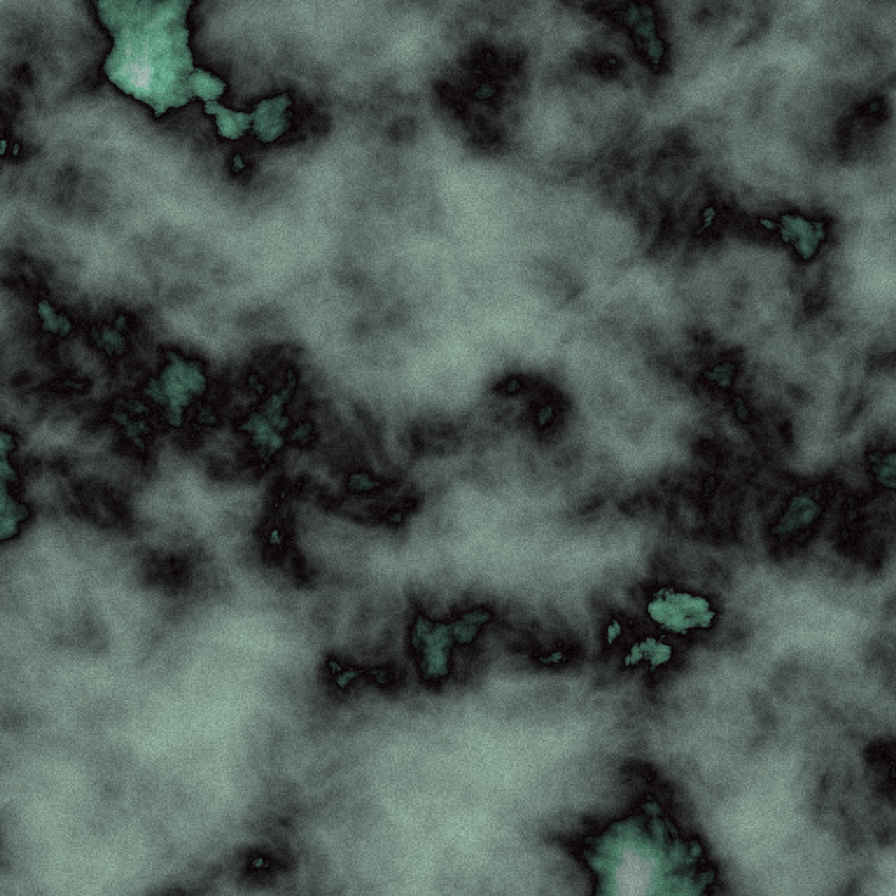
Write a WebGL 2 fragment shader that draws this texture.

```glsl
#version 300 es
precision highp float;

uniform vec2 u_resolution;
out vec4 fragColor;

float hash(vec2 cell) {
    uvec2 q = uvec2(ivec2(cell)) * uvec2(1597334673u, 3812015801u);
    uint n = (q.x ^ q.y) * 1597334673u;
    n = (n ^ (n >> 15)) * 2246822519u;
    n ^= n >> 13;
    return float(n >> 8) / 16777216.0;
}

float cornerSlope(vec2 cell, vec2 offset) {
    float angle = 6.28318 * hash(cell);
    return dot(vec2(cos(angle), sin(angle)), offset);
}

// Gradient noise, roughly -0.7 to 0.7
float noise(vec2 p) {
    vec2 i = floor(p), f = p - i;
    vec2 s = f * f * f * (f * (f * 6.0 - 15.0) + 10.0);
    vec2 e = vec2(1.0, 0.0);
    return mix(
        mix(cornerSlope(i, f), cornerSlope(i + e.xy, f - e.xy), s.x),
        mix(cornerSlope(i + e.yx, f - e.yx), cornerSlope(i + 1.0, f - 1.0), s.x),
        s.y);
}

const mat2 OCTAVE_TURN = mat2(1.6, 1.2, -1.2, 1.6);

// Soft cloud masses
float clouds(vec2 p) {
    float sum = 0.0, amplitude = 0.62;
    p *= 3.0;
    for (int i = 0; i < 6; i++) {
        sum += amplitude * noise(p);
        p = OCTAVE_TURN * p + vec2(17.3, 9.1);
        amplitude *= i == 0 ? 0.95 : 0.5;
    }
    return sum;
}

// Thin bright creases, centred near zero
float wisps(vec2 p) {
    float sum = 0.0, amplitude = 0.6;
    p = p * 5.0 + vec2(31.7, 58.2);
    for (int i = 0; i < 6; i++) {
        sum += amplitude * (0.18 - abs(noise(p)));
        p = OCTAVE_TURN * p + vec2(5.9, 23.4);
        amplitude *= 0.6;
    }
    return sum;
}

void main() {
    vec2 uv = gl_FragCoord.xy / min(u_resolution.x, u_resolution.y);

    // Slight warp makes the filaments wander
    vec2 p = uv + 0.025 * vec2(noise(uv * 9.0 + 3.7), noise(uv * 9.0 + 41.2));
    float density = 0.34 + clouds(p) + wisps(p);

    // Grey mist above zero
    float mist = 0.75 * (1.0 - exp(-1.9 * max(density, 0.0)));
    vec3 mistColor = vec3(0.025, 0.0, 0.015) + vec3(0.80, 1.0, 0.90) * mist;

    // Folded green pools below zero, with mauve-grey cores
    float depth = max(-density, 0.0);
    float lift = 0.2 * smoothstep(0.0, 0.3, noise(uv * 3.5 + 12.6));
    float pool = 0.75 * (1.0 - exp(-4.0 * depth)) + lift * smoothstep(0.0, 0.06, depth);
    vec3 poolColor = vec3(0.02, 0.0, 0.01) + vec3(0.58, 1.0, 0.82) * pool;
    poolColor = mix(poolColor, vec3(0.90, 0.92, 0.94) * pool, 0.75 * smoothstep(0.24, 0.36, depth));

    vec3 color = mix(mistColor, poolColor, smoothstep(0.015, -0.015, density));
    color += vec3(0.025, 0.02, 0.02) * (1.0 - smoothstep(0.0, 0.08, abs(density)));

    // Fine film grain
    vec2 grainCell = floor(uv * 512.0);
    float grain = hash(grainCell + 701.0) + hash(grainCell + 1903.0) - 1.0;
    color += grain * (0.03 + 0.06 * color.g);

    fragColor = vec4(clamp(color, 0.0, 1.0), 1.0);
}
```
